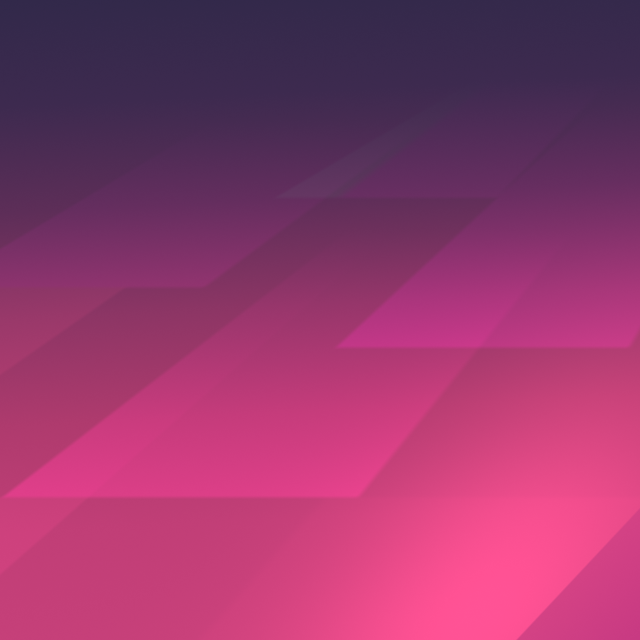
This background is drawn by a Shadertoy shader. Its source:

```glsl
// Slanted translucent panels over a dusk gradient from indigo to hot pink, with a diagonal glow.

// Vertical ramp: t = 0 is the dark top, t = 1 the pink bottom.
vec3 duskRamp(float t) {
    vec3 stops[7] = vec3[7](
        vec3(0.195, 0.160, 0.290), vec3(0.240, 0.165, 0.310),
        vec3(0.365, 0.180, 0.345), vec3(0.550, 0.210, 0.395),
        vec3(0.685, 0.230, 0.430), vec3(0.755, 0.245, 0.465),
        vec3(0.775, 0.250, 0.475));
    float s = clamp(t, 0.0, 1.0) * 6.0;
    int i = min(int(s), 5);
    return mix(stops[i], stops[i + 1], s - float(i));
}

// Soft step across zero, positive side is one.
float softEdge(float d, float softness) {
    return smoothstep(-softness, softness, d);
}

// Signed horizontal offset to the right of a slanted line through "foot".
float rightOf(vec2 p, vec2 foot, float slope) {
    return p.x - foot.x - slope * (p.y - foot.y);
}

// Panel with a flat base from x = span.x to span.y, slanted sides, fading upward.
float panel(vec2 p, vec2 span, float base, vec2 slopes, float height) {
    float left = rightOf(p, vec2(span.x, base), slopes.x);
    float right = -rightOf(p, vec2(span.y, base), slopes.y);
    float fade = clamp(1.0 - (p.y - base) / height, 0.0, 1.0);
    return softEdge(left, 0.006) * softEdge(right, 0.007)
         * softEdge(p.y - base, 0.004) * fade;
}

float hash(vec2 p) {
    vec3 q = fract(vec3(p.xyx) * 0.1031);
    q += dot(q, q.yzx + 33.33);
    return fract((q.x + q.y) * q.z);
}

void mainImage(out vec4 fragColor, in vec2 fragCoord) {
    vec2 p = fragCoord / iResolution.xy;

    // Background, slightly tilted toward the right
    vec3 color = duskRamp(1.0 - p.y + 0.05 * p.x);

    // Diagonal glow at the lower right
    vec2 q = p - vec2(0.76, 0.06);
    float along = dot(q, vec2(0.66, 0.75)) / 0.45;
    float across = dot(q, vec2(0.75, -0.66)) / 0.21;
    color += vec3(0.225, 0.070, 0.105) * exp(-along * along - across * across);

    // Faint light bands between the panels
    float lowerBand = softEdge(-rightOf(p, vec2(0.0, 0.102), 1.14), 0.005);
    float belowMain = softEdge(0.223 - p.y, 0.004);
    color += vec3(0.050, 0.010, 0.025) * lowerBand * belowMain;

    float leftBand = softEdge(-rightOf(p, vec2(0.0, 0.414), 1.43), 0.006);
    color += vec3(0.050, 0.012, 0.020) * leftBand
           * softEdge(0.551 - p.y, 0.004) * smoothstep(0.26, 0.46, p.y);

    float footBand = softEdge(rightOf(p, vec2(0.3125, 0.0), 0.88), 0.012);
    color += vec3(0.015, 0.004, 0.006) * footBand * belowMain;

    // Main panel, brighter along its left strip
    float mainPanel = panel(p, vec2(0.004, 0.560), 0.223, vec2(1.30, 0.806), 0.42);
    color += vec3(0.125, 0.005, 0.075) * mainPanel * (1.0 + 0.18 * lowerBand);

    // Left, right and upper panels
    color += vec3(0.060, 0.000, 0.052)
           * panel(p, vec2(-0.10, 0.319), 0.551, vec2(1.67, 1.355), 0.26);
    color += vec3(0.100, -0.005, 0.088)
           * panel(p, vec2(0.525, 0.983), 0.457, vec2(1.078, 0.60), 0.38);
    float upper = panel(p, vec2(0.430, 0.777), 0.691, vec2(1.70, 0.96), 0.19);
    float greyStrip = 1.0 - softEdge(rightOf(p, vec2(0.530, 0.691), 1.30), 0.012);
    color += mix(vec3(0.042, 0.002, 0.038), vec3(0.005, 0.035, 0.018), greyStrip) * upper;

    // Cut corner that covers the glow
    float cornerDepth = rightOf(p, vec2(0.807, 0.0), 0.937);
    vec3 corner = mix(vec3(0.830, 0.260, 0.520), vec3(0.780, 0.225, 0.510),
                      clamp(cornerDepth / 0.2, 0.0, 1.0));
    color = mix(color, corner, softEdge(cornerDepth, 0.0025));

    // Fine dither against banding
    color += (hash(fragCoord) - 0.5) / 255.0;
    fragColor = vec4(clamp(color, 0.0, 1.0), 1.0);
}
```
